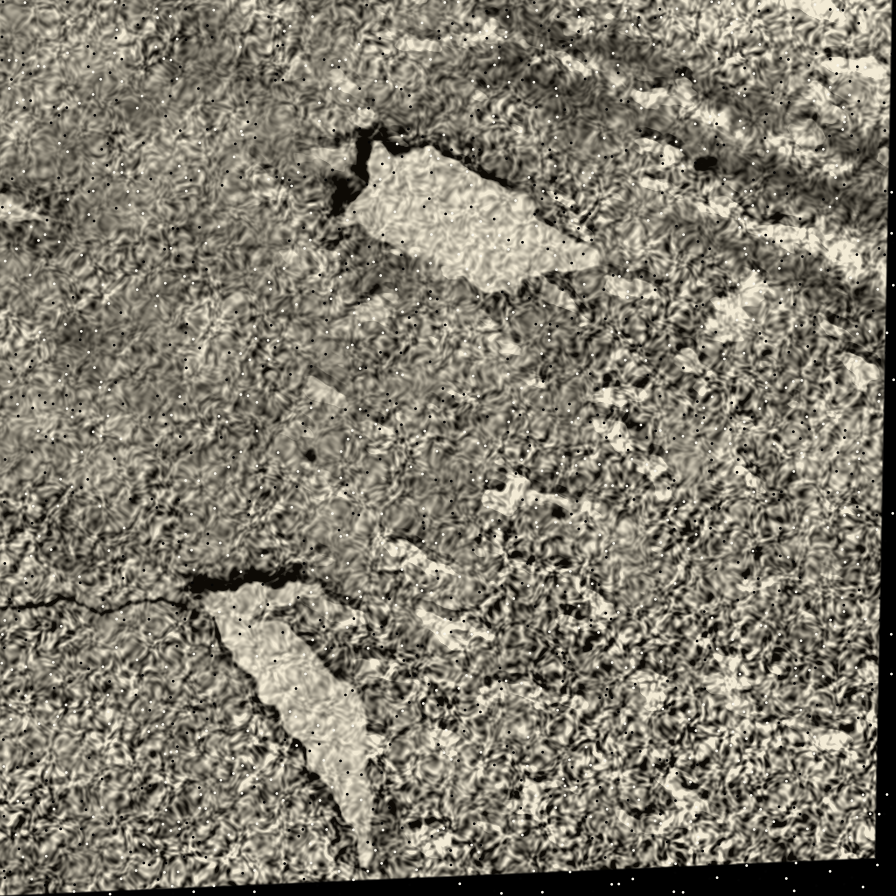
This texture is drawn by a WebGL 2 fragment shader. Its source:

```glsl
#version 300 es
precision highp float;
#define GRAIN_SCALE 96.0
#define GRAIN_CONTRAST 0.50
#define FINE_CONTRAST 0.62
#define BLOTCH_CONTRAST 0.24
#define BASE_TONE 0.56
#define SPECK_CELLS 128.0
#define SPECK_SHARE 0.055
#define PIT_COUNT 7
#define SHADOW_SHIFT vec2(0.018, -0.018)
#define DARK_STONE vec3(0.05, 0.04, 0.02)
#define PALE_STONE vec3(0.87, 0.84, 0.76)
uniform vec2 u_resolution;
out vec4 fragColor;

vec2 hash2(vec2 p) {
  vec3 q = fract(p.xyx * vec3(0.1031, 0.1030, 0.0973));
  q += dot(q, q.yzx + 33.33);
  return fract((q.xx + q.yz) * q.zy);
}

float cornerSlope(vec2 cell, vec2 offset) {
  float angle = 6.2832 * hash2(cell).x;
  return dot(vec2(cos(angle), sin(angle)), offset);
}

float gradientNoise(vec2 p) {
  vec2 i = floor(p), f = fract(p), e = vec2(1.0, 0.0);
  vec2 w = f * f * f * (f * (f * 6.0 - 15.0) + 10.0);
  float below = mix(cornerSlope(i, f), cornerSlope(i + e, f - e), w.x);
  float above = mix(cornerSlope(i + e.yx, f - e.yx), cornerSlope(i + 1.0, f - 1.0), w.x);
  return mix(below, above, w.y);
}

float fbm(vec2 p) {
  float sum = 0.0, amplitude = 1.0;
  for (int i = 0; i < 4; i++) {
    sum += amplitude * gradientNoise(p);
    p = mat2(1.6, 1.2, -1.2, 1.6) * p + 17.0;
    amplitude *= 0.5;
  }
  return sum;
}

// Soft ridge of the given half width around zero
float ridge(float x, float width) { return exp(-x * x / (width * width)); }

// Distance to a segment whose radius runs from ra to rb
float taper(vec2 p, vec2 a, vec2 b, float ra, float rb) {
  vec2 ab = b - a;
  float h = clamp(dot(p - a, ab) / dot(ab, ab), 0.0, 1.0);
  return length(p - a - ab * h) - mix(ra, rb, h);
}

// Broken-out hollows: a broad flake, a curved tongue and a chip at the side
float hollows(vec2 p) {
  float flake = taper(p, vec2(0.455, 0.778), vec2(0.55, 0.735), 0.056, 0.055);
  flake = min(flake, taper(p, vec2(0.55, 0.737), vec2(0.66, 0.71), 0.048, 0.010));
  flake = min(flake, taper(p, vec2(0.39, 0.753), vec2(0.43, 0.825), 0.010, 0.014));
  float tongue = taper(p, vec2(0.24, 0.328), vec2(0.35, 0.342), 0.014, 0.009);
  tongue = min(tongue, taper(p, vec2(0.26, 0.315), vec2(0.355, 0.21), 0.020, 0.042));
  tongue = min(tongue, taper(p, vec2(0.37, 0.20), vec2(0.41, 0.04), 0.040, 0.006));
  float chip = taper(p, vec2(0.0, 0.77), vec2(0.05, 0.75), 0.020, 0.004);
  return min(min(flake, tongue), chip);
}

float stoneTone(vec2 uv) {
  // Warped grain of three sizes, lit from the lower right
  vec2 wobble = vec2(gradientNoise(uv * 38.0), gradientNoise(uv * 38.0 + 60.0));
  vec2 g = mat2(0.8, 0.6, -0.6, 0.8) * (uv + 0.008 * wobble) * GRAIN_SCALE;
  vec2 light = vec2(0.31, -0.02);
  float relief = gradientNoise(g + light) - gradientNoise(g - light);
  float fine = gradientNoise(g * 1.9 + 31.0) + 0.45 * gradientNoise(g.yx * 0.47 + 9.0);
  float blotch = fbm(uv * 9.0 + 5.0);
  float rough = 1.2 - 0.45 * smoothstep(0.05, 0.6, uv.y + 0.2 * blotch);
  rough += 0.25 * smoothstep(0.4, 0.8, uv.x) + 0.7 * gradientNoise(uv * 15.0 + 80.0);

  // Sloping strata at the upper right, streaked along their length
  vec2 along = mat2(0.92, 0.39, -0.39, 0.92) * uv;
  float streak = fbm(along * vec2(14.0, 55.0));
  float slope = uv.y + 0.38 * uv.x + 0.016 * fbm(uv * 14.0);
  float upper = smoothstep(0.45, 0.62, uv.x), lower = smoothstep(0.68, 0.82, uv.x);
  float bands = min(ridge(slope - 1.20, 0.018) + ridge(slope - 1.135, 0.022), 1.0);
  float smoothBand = upper * bands + lower * ridge(slope - 1.035, 0.013);
  float paleBand = upper * ridge(slope - 1.17, 0.010) + lower * ridge(slope - 1.075, 0.018);
  rough = mix(rough, 0.5, clamp(smoothBand, 0.0, 1.0));
  float tone = BASE_TONE + BLOTCH_CONTRAST * blotch + 0.12 * streak;
  tone += 0.20 * upper * smoothstep(1.21, 1.27, slope) - 0.22 * smoothBand;
  tone += 0.45 * paleBand * smoothstep(-0.1, 0.15, fbm(uv * 22.0));

  // Pale scars drawn out along the slope, dark on their upper left
  float scar = fbm(along * vec2(13.0, 24.0) + 3.0);
  float behind = fbm((along + vec2(0.004, -0.012)) * vec2(13.0, 24.0) + 3.0);
  float scarred = smoothstep(0.15, 0.5, uv.x);
  tone += scarred * 0.34 * smoothstep(0.27, 0.36, scar);
  tone -= scarred * 0.30 * smoothstep(0.27, 0.40, behind) * (1.0 - smoothstep(0.2, 0.3, scar));

  // Hollow floors and the broken shade beside their rims
  vec2 ragged = uv + 0.013 * vec2(fbm(uv * 17.0), fbm(uv * 17.0 + 40.0)) + 0.006 * wobble;
  float rim = hollows(ragged);
  float inside = 1.0 - smoothstep(-0.003, 0.003, rim);
  float shade = 1.0 - smoothstep(-0.012, 0.006, hollows(ragged + SHADOW_SHIFT));
  shade *= smoothstep(-0.45, 0.1, blotch + 0.6 * wobble.x);
  float halo = 0.16 * (1.0 - smoothstep(0.0, 0.05, rim));
  tone = mix(tone - 0.75 * shade - halo, 0.86 + 0.16 * blotch, inside);
  rough = mix(rough, 0.6, max(inside, 0.7 * shade));

  // Crack running in from the left
  float crackLine = uv.y - 0.325 - 0.016 * fbm(vec2(uv.x * 24.0, 2.3));
  tone -= 0.55 * ridge(crackLine, 0.0025) * (1.0 - smoothstep(0.21, 0.24, uv.x));

  // Scattered pits
  for (int i = 0; i < PIT_COUNT; i++) {
    vec2 seed = hash2(vec2(float(i) + 3.0, 19.0));
    float radius = mix(0.005, 0.014, seed.y);
    tone -= 0.65 * (1.0 - smoothstep(0.5, 1.5, length(ragged - 0.1 - 0.8 * seed) / radius));
  }
  return tone + rough * (GRAIN_CONTRAST * relief + FINE_CONTRAST * fine);
}

void main() {
  vec2 uv = gl_FragCoord.xy / u_resolution;
  // Black margin along the skewed right and lower edges
  float margin = min(0.976 + 0.02 * uv.y - uv.x, uv.y - 0.043 * uv.x);
  vec3 color = mix(DARK_STONE, PALE_STONE, clamp(stoneTone(uv), 0.0, 1.1));
  color *= smoothstep(-0.001, 0.002, margin);
  // Light and dark specks
  vec2 cell = floor(uv * SPECK_CELLS), center = 0.25 + 0.5 * hash2(cell + 71.0);
  float kind = hash2(cell + 200.0).x;
  float speck = 1.0 - smoothstep(0.10, 0.28, length(fract(uv * SPECK_CELLS) - center));
  color = mix(color, vec3(0.98, 0.97, 0.93), speck * step(kind, SPECK_SHARE));
  color = mix(color, vec3(0.01), speck * step(1.0 - SPECK_SHARE, kind));
  fragColor = vec4(color, 1.0);
}
```
